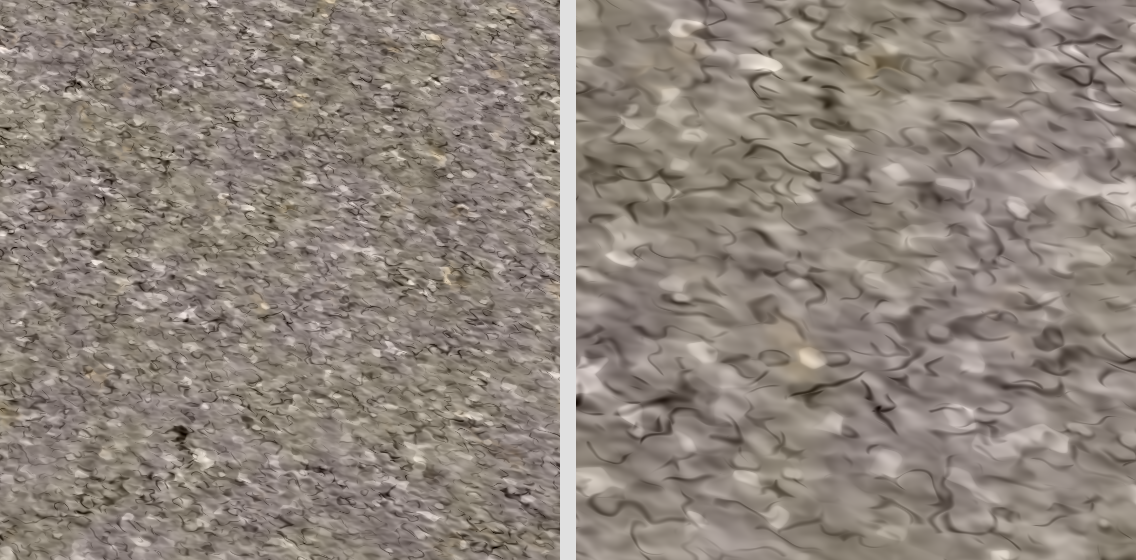
Left, the full canvas; right, a detail of the centre.
Reproduce this texture procedurally as a WebGL 1 fragment shader.

```glsl
precision highp float;
// Weathered gravel ground: lumpy flattened grit, curved dark crevices and scattered pale pebbles.

uniform vec2 u_resolution;

#define GRAIN 44.0      // grit cells across the canvas
#define SQUASH 1.8      // flattening of the grains
#define TILT 0.25       // downhill slope of the grain, radians
#define DEPTH 0.45      // shrinking of grains towards the top
#define RELIEF 0.18     // strength of the lit bumps
#define CREVICE 0.19    // darkness of the gaps
#define GRIT_TONE 0.15  // tone spread between grains
#define CLUMP 0.15      // tone spread between clumps of grains
#define BASE vec3(0.562, 0.524, 0.490)
#define MAUVE vec3(-0.002, -0.006, 0.014)
#define OCHRE vec3(0.045, 0.018, -0.035)

vec2 hash2(vec2 p) {
  vec3 h = fract(p.xyx * vec3(0.1031, 0.1030, 0.0973));
  h += dot(h, h.yzx + 33.33);
  return fract((h.xx + h.yz) * h.zy);
}

float corner(vec2 cell, vec2 f, vec2 o) {
  return dot(hash2(cell + o) * 2.0 - 1.0, f - o);
}

// Gradient noise, centred on zero
float noise(vec2 p) {
  vec2 i = floor(p), f = p - i;
  vec2 u = f * f * f * (f * (f * 6.0 - 15.0) + 10.0);
  float low = mix(corner(i, f, vec2(0.0)), corner(i, f, vec2(1.0, 0.0)), u.x);
  float high = mix(corner(i, f, vec2(0.0, 1.0)), corner(i, f, vec2(1.0)), u.x);
  return mix(low, high, u.y);
}

// Random grain tone, blended softly between neighbouring grains
float grainTone(vec2 p) {
  vec2 cell = floor(p);
  float total = 0.0, weight = 0.0;
  for (int y = -1; y <= 1; y++) {
    for (int x = -1; x <= 1; x++) {
      vec2 id = cell + vec2(float(x), float(y));
      vec2 d = id + 0.1 + 0.8 * hash2(id + 17.0) - p;
      float w = exp(-9.0 * dot(d, d));
      total += w * hash2(id + 71.0).x;
      weight += w;
    }
  }
  return total / weight;
}

// Sparse pebbles: x = body, y = shadow below, z = random tone
vec3 pebbles(vec2 p, float share) {
  vec2 id = floor(p);
  vec2 rnd = hash2(id + 5.0), kind = hash2(id + 39.0);
  vec2 d = p - id - 0.5 - 0.2 * (rnd - 0.5);
  d += 0.18 * vec2(noise(p * 3.0), noise(p * 3.0 + 23.0));
  float radius = mix(0.13, 0.29, rnd.x);
  float present = step(kind.x, share);
  float body = 1.0 - smoothstep(radius - 0.10, radius + 0.06, length(d));
  float shade = 1.0 - smoothstep(radius - 0.06, radius + 0.10, length(d + vec2(0.0, 0.12)));
  return vec3(body, shade * (1.0 - body), kind.y) * present;
}

// Dark curved lines of uneven width along the zero contours of a noise
float crevices(vec2 p) {
  float width = 0.09 * smoothstep(-0.05, 0.35, noise(p * 0.9 + 13.0));
  return (1.0 - smoothstep(0.0, 0.05 + width, abs(noise(p)))) * smoothstep(0.0, 0.05, width);
}

float bumps(vec2 p) {
  return noise(p * GRAIN) + 0.5 * noise(p * GRAIN * 1.7 + 11.0);
}

void main() {
  vec2 uv = gl_FragCoord.xy / u_resolution.y;

  // Receding ground, then the tilted and flattened grain space
  vec2 ground = vec2((uv.x - 0.5) * (1.0 + DEPTH * uv.y), uv.y * (1.0 + 0.5 * DEPTH * uv.y)) + 3.0;
  float c = cos(TILT), s = sin(TILT);
  vec2 grain = vec2(c * ground.x - s * ground.y, SQUASH * (s * ground.x + c * ground.y));
  vec2 bent = grain + 0.008 * vec2(noise(grain * 50.0), noise(grain * 50.0 + 7.0));

  // Bumps lit from above, rougher in some patches
  float relief = bumps(bent) - bumps(bent + vec2(0.001, 0.0085));
  float rough = clamp(1.0 + 1.6 * noise(grain * 8.0 + 3.0), 0.55, 1.7);
  float tone = RELIEF * relief * rough;

  // Grains, their clumps, broad worn patches and crevices
  float grit = grainTone(bent * GRAIN);
  float clump = noise(grain * 20.0 + 19.0) + 0.6 * noise(bent * 36.0 + 29.0);
  float broad = noise(ground * 4.0) + 0.8 * noise(ground * 9.0 + 5.0);
  float chip = smoothstep(0.80, 0.98, grit);
  tone += GRIT_TONE * (grit - 0.5) + 0.13 * chip * rough + CLUMP * clump + 0.055 * broad;
  tone -= CREVICE * rough * max(crevices(bent * 27.0), 0.8 * crevices(bent * 41.0 + 37.0));

  // Small bright chips and larger, duller stones
  vec3 small = pebbles(grain * 27.0, 0.11);
  vec3 large = pebbles(grain * 12.0 + 9.0, 0.10);
  tone = mix(tone, mix(0.06, 0.25, small.z) + 0.4 * tone, 0.8 * small.x) - 0.13 * small.y;
  tone = mix(tone, mix(-0.05, 0.12, large.z) + 0.4 * tone, 0.7 * large.x) - 0.12 * large.y;

  // Faint mauve and olive drifts with a few ochre stains
  float drift = noise(ground * 5.0 + 31.0) + 0.7 * noise(ground * 15.0 + 2.0);
  float stain = smoothstep(0.22, 0.50, noise(ground * 12.0 + 47.0)) * grit;
  vec3 color = BASE + tone + MAUVE * clamp(drift * 3.0, -1.0, 1.0) + OCHRE * stain;
  gl_FragColor = vec4(clamp(color, 0.0, 1.0), 1.0);
}
```
